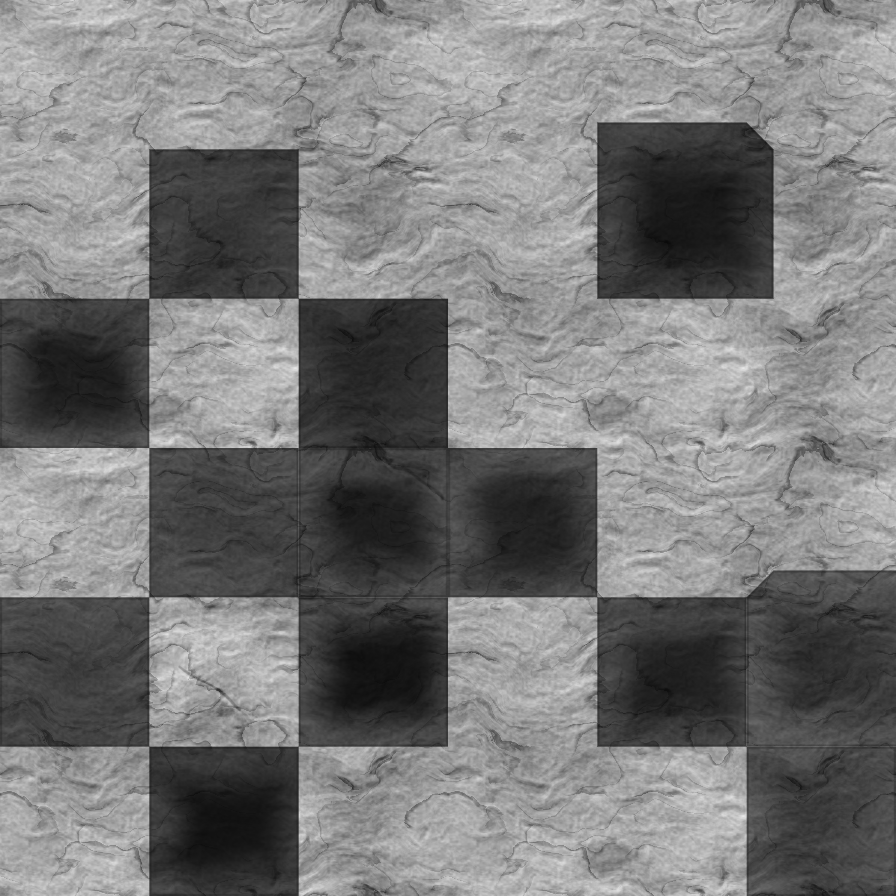
Write a Shadertoy shader that draws this texture.

```glsl
// Grey flaked rock wall with a stepped pattern of dark inset square panels.

const float CELLS = 6.0;        // panel grid across the canvas
const float ROCK_REPEATS = 2.0; // rock repeats across the canvas
const float CHAMFER = 0.18;     // corner cut, in cells

// Integer hash of a lattice point, giving 0..1
float hash(ivec2 cell, int seed) {
    uint h = uint(cell.x) * 1597334677u ^ uint(cell.y) * 3812015801u ^ uint(seed) * 2798796415u;
    h = (h ^ (h >> 15)) * 2246822519u;
    h = (h ^ (h >> 13)) * 3266489917u;
    return float((h ^ (h >> 16)) >> 8) / 16777216.0;
}

// Value noise that wraps after one unit
float wrapNoise(vec2 p, ivec2 freq, int seed) {
    p *= vec2(freq);
    ivec2 i = ivec2(floor(p));
    vec2 f = fract(p);
    f = f * f * (3.0 - 2.0 * f);
    ivec2 a = (i % freq + freq) % freq;
    ivec2 b = (a + 1) % freq;
    return mix(mix(hash(a, seed), hash(ivec2(b.x, a.y), seed), f.x),
               mix(hash(ivec2(a.x, b.y), seed), hash(b, seed), f.x), f.y);
}

vec2 wrapNoise2(vec2 p, ivec2 freq, int seed) {
    return vec2(wrapNoise(p, freq, seed), wrapNoise(p, freq, seed + 1)) - 0.5;
}

// Bends the layers broadly, then tears their edges
vec2 warp(vec2 p) {
    return p + vec2(0.06, 0.10) * wrapNoise2(p, ivec2(5, 4), 11)
             + vec2(0.03, 0.035) * wrapNoise2(p, ivec2(15, 14), 13)
             + vec2(0.012, 0.012) * wrapNoise2(p, ivec2(43, 47), 15);
}

// Rough layered relief, wider than tall
float rockHeight(vec2 p) {
    p = warp(p);
    float height = 0.0, gain = 0.45;
    ivec2 freq = ivec2(6, 11);
    for (int i = 0; i < 6; i++) {
        float n = wrapNoise(p + 0.137 * float(i), freq, i);
        float ledge = 1.0 - abs(2.0 * n - 1.0);
        height += gain * mix(n, ledge, 0.5);
        gain *= 0.6;
        freq *= 2;
    }
    return height;
}

// Torn flake: a sharp shadow on one side that fades out on the other
float flakeShadow(vec2 p, float height, ivec2 freq, int seed) {
    float layer = fract(2.6 * wrapNoise(warp(p), freq, seed) + 1.1 * height);
    float present = smoothstep(0.42, 0.68, wrapNoise(p, ivec2(13, 17), seed + 1));
    return present * smoothstep(0.0, 0.02, layer) * (1.0 - smoothstep(0.02, 0.17, layer));
}

float segmentDistance(vec2 p, vec2 a, vec2 b) {
    vec2 d = b - a;
    return length(p - a - d * clamp(dot(p - a, d) / dot(d, d), 0.0, 1.0));
}

// Slanted scratch: dark groove with a pale lower lip
float scratch(vec2 p, vec2 a, vec2 b) {
    p += 0.012 * (wrapNoise(p, ivec2(24), 31) - 0.5);
    float groove = smoothstep(0.005, 0.001, segmentDistance(p, a, b));
    float lip = smoothstep(0.007, 0.001, segmentDistance(p + vec2(0.0, 0.008), a, b));
    return 0.09 * lip - 0.13 * groove;
}

float rockTone(vec2 p) {
    float h = rockHeight(p);
    float slope = h - rockHeight(p + vec2(-0.004, 0.009));
    float patches = wrapNoise(warp(p), ivec2(5, 8), 21) - 0.5;
    float tone = 0.63 + 0.28 * (h - 0.56) + 0.15 * patches + 0.85 * clamp(slope, -0.3, 0.22);
    tone -= 0.20 * flakeShadow(p, h, ivec2(5, 11), 22);
    tone -= 0.12 * flakeShadow(p, h, ivec2(9, 21), 25);
    tone += 0.10 * (wrapNoise(p, ivec2(150, 190), 28) - 0.5);
    tone += scratch(p, vec2(0.40, 0.51), vec2(0.54, 0.42));
    tone += scratch(p, vec2(0.86, 0.98), vec2(0.99, 0.89));
    return clamp(tone, 0.2, 0.92);
}

float boxDistance(vec2 p, vec2 halfSize) {
    vec2 d = abs(p) - halfSize;
    return length(max(d, 0.0)) + min(max(d.x, d.y), 0.0);
}

// Lays one panel over shade; cutSide is -1 or 1 for a chamfered top corner, 0 for none
float addPanel(float shade, vec2 p, vec4 panel, float cutSide, float pixel, float wobble) {
    float size = 1.0 + CHAMFER * abs(cutSide);
    vec2 local = p - panel.xy - 0.5 * size;
    float d = boxDistance(local, vec2(0.5 * size));
    if (cutSide != 0.0) d = max(d, (cutSide * local.x + local.y - size + CHAMFER) * 0.7071);
    float coreDistance = boxDistance(local - vec2(0.04, -0.02), vec2(0.22, 0.16) * size);
    float core = 1.0 - smoothstep(-0.06, 0.34 * size, coreDistance + wobble);
    float tone = mix(panel.z, panel.w, core);
    tone *= 1.0 - 0.2 * smoothstep(0.014, 0.003, abs(d + 0.006));
    return mix(shade, tone, clamp(0.5 - d / pixel, 0.0, 1.0));
}

void mainImage(out vec4 fragColor, in vec2 fragCoord) {
    vec2 uv = fragCoord / iResolution.xy;
    vec2 p = uv * CELLS;
    float pixel = CELLS / iResolution.y;
    float wobble = 0.16 * (wrapNoise(uv, ivec2(17, 23), 41) - 0.5);

    // Column, row, edge shade, core shade
    vec4 panels[11] = vec4[11](
        vec4(1, 4, 0.40, 0.32), vec4(0, 3, 0.46, 0.18), vec4(2, 3, 0.34, 0.27),
        vec4(1, 2, 0.45, 0.39), vec4(2, 2, 0.46, 0.18), vec4(3, 2, 0.45, 0.20),
        vec4(0, 1, 0.45, 0.38), vec4(2, 1, 0.46, 0.14), vec4(4, 1, 0.44, 0.19),
        vec4(1, 0, 0.37, 0.11), vec4(5, 0, 0.49, 0.41));
    float shade = 1.0;
    for (int i = 0; i < 11; i++) shade = addPanel(shade, p, panels[i], 0.0, pixel, wobble);

    // Larger panels with one chamfered corner
    shade = addPanel(shade, p, vec4(4, 4, 0.39, 0.14), 1.0, pixel, wobble);
    shade = addPanel(shade, p, vec4(5, 1, 0.52, 0.35), -1.0, pixel, wobble);

    fragColor = vec4(vec3(rockTone(uv * ROCK_REPEATS) * shade), 1.0);
}
```
